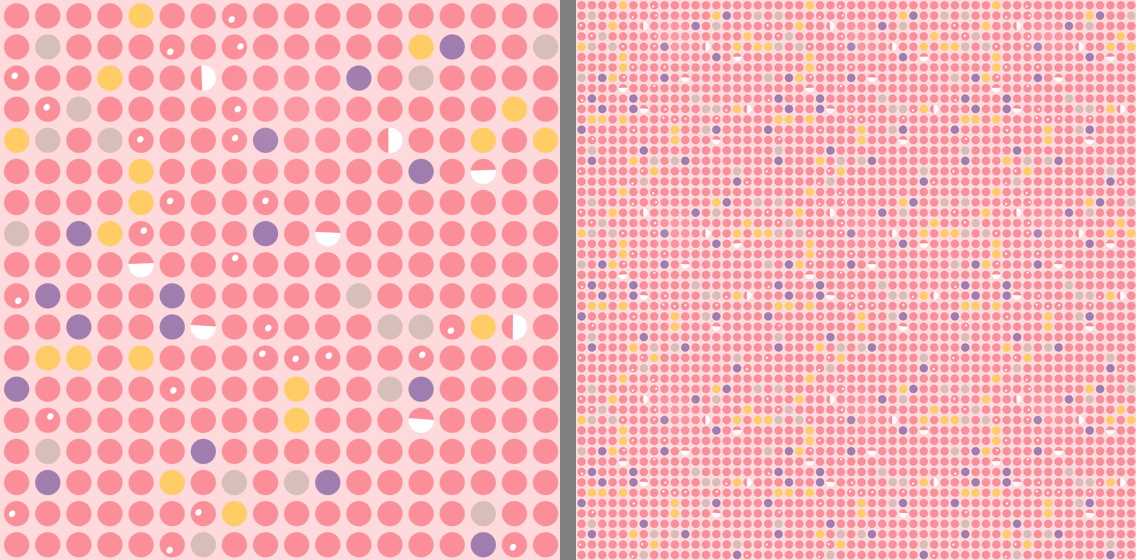
Left, the tile; right, the same tile 3 across and 3 down.
A WebGL 1 fragment shader for this pattern:

```glsl
precision highp float;

uniform vec2 u_resolution;

const float DOTS = 18.0;
const float DOT_RADIUS = 0.405;
const vec2 GRID_SHIFT = vec2(0.035, -0.01);

const vec3 BLUSH = vec3(0.995, 0.853, 0.865);
const vec3 CORAL = vec3(0.982, 0.560, 0.605);
const vec3 YELLOW = vec3(1.0, 0.80, 0.40);
const vec3 PURPLE = vec3(0.625, 0.49, 0.685);
const vec3 GREIGE = vec3(0.845, 0.745, 0.725);
const vec3 WHITE = vec3(1.0);

float hash(vec2 cell, float seed) {
  return fract(sin(dot(cell, vec2(127.1, 311.7)) + seed * 74.7) * 43758.5453);
}

// Antialiased coverage of a signed distance, negative inside.
float fill(float dist, float pixel) {
  return 1.0 - smoothstep(-0.75 * pixel, 0.75 * pixel, dist);
}

vec2 rotate(vec2 p, float angle) {
  float c = cos(angle);
  float s = sin(angle);
  return vec2(c * p.x - s * p.y, s * p.x + c * p.y);
}

// White half: the right side or the lower side, cut slightly askew.
float halfMask(vec2 p, vec2 cell, float pixel) {
  float tilt = (hash(cell, 2.0) - 0.5) * 0.16;
  vec2 q = rotate(p, tilt);
  float dist = hash(cell, 3.0) < 0.5 ? -q.x - 0.05 : q.y - 0.04;
  return fill(dist, pixel);
}

// Small, slightly oval white spot near the middle of a dot.
float spotMask(vec2 p, vec2 cell, float pixel) {
  float angle = 6.2832 * hash(cell, 4.0);
  float reach = mix(0.04, 0.23, hash(cell, 5.0));
  vec2 q = rotate(p - reach * vec2(cos(angle), sin(angle)), 0.7);
  return fill(length(q * vec2(1.0, 0.86)) - 0.095, pixel);
}

// Mostly coral, with occasional other colours, halves and spots.
vec3 dotColor(vec2 p, vec2 cell, float pixel) {
  float kind = hash(cell, 1.0);
  if (kind < 0.062) return YELLOW;
  if (kind < 0.112) return PURPLE;
  if (kind < 0.162) return GREIGE;
  if (kind < 0.196) return mix(CORAL, WHITE, halfMask(p, cell, pixel));
  if (kind < 0.267) return mix(CORAL, WHITE, spotMask(p, cell, pixel));
  return CORAL;
}

// Soft pale glow that fades out well inside the tile.
float glow(vec2 uv, vec2 center, float radius) {
  return 1.0 - smoothstep(0.0, radius, length(uv - center));
}

void main() {
  vec2 uv = gl_FragCoord.xy / u_resolution;
  float pixel = DOTS / min(u_resolution.x, u_resolution.y);

  // Wrapped dot grid
  vec2 grid = uv * DOTS - GRID_SHIFT;
  vec2 cell = mod(floor(grid), DOTS);
  vec2 p = fract(grid) - 0.5;

  // Dots, slightly faded under the glow
  vec3 ink = dotColor(p, cell, pixel);
  ink = mix(ink, BLUSH, 0.14 * glow(uv, vec2(0.53, 0.79), 0.17));

  vec3 color = mix(BLUSH, ink, fill(length(p) - DOT_RADIUS, pixel));
  gl_FragColor = vec4(color, 1.0);
}
```
